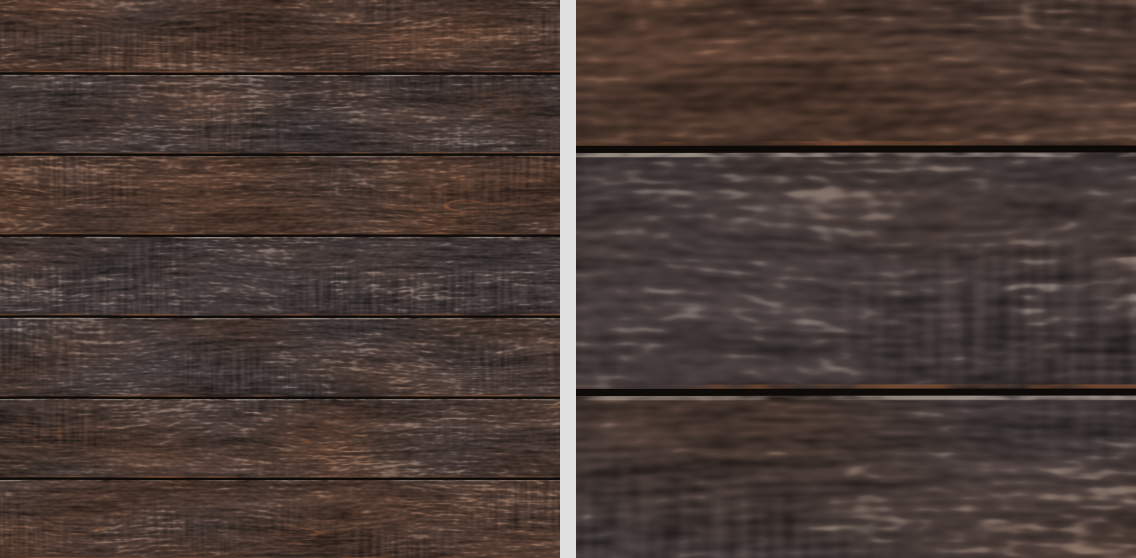
Left, the full canvas; right, a detail of the centre.
Reproduce this texture procedurally as a WebGL 1 fragment shader.

```glsl
precision highp float;
// Seven dark stained horizontal planks with narrow black gaps and pale worn edges.
// Stretched gradient noise makes the grain; thresholded layers rub the stain away
// in streaks, saw marks and curled growth lines that differ from plank to plank.
uniform vec2 u_resolution;

#define PITCH 0.1452
#define BOTTOM_SHIFT 0.0029
#define GAP_HALF 0.0021
#define LIP_WIDTH 0.0026
#define GRAIN_CONTRAST 0.44
#define WEAR_AMOUNT 0.66
#define SAW_AMOUNT 0.20
#define KNOT_SIZE vec2(0.10, 0.034)

const vec3 COOL_STAIN = vec3(0.255, 0.220, 0.217);
const vec3 WARM_STAIN = vec3(0.315, 0.225, 0.180);
const vec3 GREY_WEAR = vec3(0.64, 0.59, 0.55);
const vec3 TAN_WEAR = vec3(0.66, 0.49, 0.37);
const vec3 RUST_LINE = vec3(0.60, 0.36, 0.22);
const vec3 PALE_LIP = vec3(0.71, 0.66, 0.62);
const vec3 GAP_COLOR = vec3(0.055, 0.040, 0.033);

float hash(vec2 p) {
  p = fract(p * vec2(0.1731, 0.2917));
  p += dot(p, p.yx + 21.37);
  return fract((p.x + p.y) * p.x * 13.7);
}

vec2 gradient(vec2 cell) {
  float angle = 6.28318 * hash(cell);
  return vec2(cos(angle), sin(angle));
}

// Gradient noise, roughly -1 to 1.
float noise(vec2 p) {
  vec2 i = floor(p), f = fract(p);
  vec2 u = f * f * f * (f * (f * 6.0 - 15.0) + 10.0);
  vec2 e = vec2(1.0, 0.0);
  float a = dot(gradient(i), f);
  float b = dot(gradient(i + e.xy), f - e.xy);
  float c = dot(gradient(i + e.yx), f - e.yx);
  float d = dot(gradient(i + e.xx), f - e.xx);
  return 1.5 * mix(mix(a, b, u.x), mix(c, d, u.x), u.y);
}

// Brown at the outer planks, cool in the middle, reddest just above it.
float plankWarmth(float id) {
  float reddest = 1.0 - step(0.5, abs(id - 4.0));
  float dull = 1.0 - step(0.5, abs(id - 5.0));
  return 0.25 * abs(id - 3.0) + 0.65 * reddest - 0.28 * dull;
}

// Soft mask of two knots scattered along a plank.
float knotMask(vec2 p, float id) {
  float mask = 0.0;
  for (int k = 0; k < 2; k++) {
    float side = float(k);
    float x = 0.5 * side + 0.5 * hash(vec2(id + 3.0, side + 7.0));
    float y = (id + 0.3 + 0.4 * hash(vec2(id + 11.0, side))) * PITCH - BOTTOM_SHIFT;
    vec2 q = (p - vec2(x, y)) / KNOT_SIZE;
    mask += exp(-dot(q, q));
  }
  return mask;
}

void main() {
  vec2 p = gl_FragCoord.xy / u_resolution.y;
  float px = 1.0 / u_resolution.y;

  // Plank layout
  float row = (p.y + BOTTOM_SHIFT + 0.0005 * noise(vec2(p.x * 4.0, 2.5))) / PITCH;
  float id = floor(row);
  float below = fract(row) * PITCH;
  float above = PITCH - below;
  vec2 seed = vec2(17.3, 29.7) * (id + 1.0);
  float warmth = plankWarmth(id);

  // Grain bent by slow waves and around knots
  float knot = knotMask(p, id);
  vec2 g = p;
  g.y += 0.007 * noise(p * vec2(3.0, 8.0) + seed) + 0.008 * knot;
  float broad = noise(g * vec2(3.0, 38.0) + seed);
  float lines = noise(g * vec2(7.0, 105.0) + seed);
  float fibre = noise(g * vec2(23.0, 205.0) + seed);
  float fleck = noise(g * vec2(75.0, 225.0) + seed);

  // Large patches of stain, wear and saw marks
  float blotch = noise(p * vec2(3.2, 13.0) + seed.yx);
  float tint = noise(p * vec2(4.5, 10.0) + seed + 5.2);
  float chatter = noise(p * vec2(30.0, 9.0) + seed);
  float saw = noise(vec2(p.x * 130.0, p.y * 12.0) + seed);
  float sawPatch = smoothstep(-0.1, 0.5, noise(p * vec2(4.0, 9.0) + seed + 9.4));
  float warm = clamp(warmth + 0.45 * tint, 0.0, 1.0);

  // Stained wood
  float grain = 0.35 * broad + 0.5 * lines + 0.55 * fibre + 0.35 * fleck;
  float shade = 1.0 + GRAIN_CONTRAST * grain + 0.22 * blotch + SAW_AMOUNT * saw * sawPatch;
  vec3 color = mix(COOL_STAIN, WARM_STAIN, warm) * max(shade, 0.4);

  // Rubbed streaks, broken by chatter across the grain
  float rub = 0.4 * lines + 0.6 * fibre + 0.5 * fleck + 0.5 * blotch + 0.25 * chatter;
  float wear = smoothstep(0.22, 1.05, rub) * (0.75 + 0.5 * sawPatch * saw);
  color = mix(color, mix(GREY_WEAR, TAN_WEAR, warm), WEAR_AMOUNT * wear);

  // Thin rusty growth lines curling near knots
  float contour = abs(noise(g * vec2(11.0, 42.0) + seed + 3.7));
  float curl = (1.0 - smoothstep(0.02, 0.12, contour)) * min(knot, 1.0) * warm;
  color = mix(color, RUST_LINE, 0.5 * curl * smoothstep(-0.4, 0.5, fibre + tint));

  // Rounded edges: pale upper lip, broken rusty lower lip, black gap
  color *= 0.8 + 0.2 * smoothstep(0.0, 0.012, min(below, above));
  float patchy = smoothstep(-0.6, 0.5, noise(vec2(p.x * 12.0, id * 3.7 + 0.4)) + 0.4 * fleck);
  float lipEnd = GAP_HALF + LIP_WIDTH;
  float upper = 1.0 - smoothstep(lipEnd - px, lipEnd + px, above);
  float lower = 1.0 - smoothstep(lipEnd - px, lipEnd + px, below);
  color = mix(color, PALE_LIP, upper * patchy * mix(0.75, 0.3, warm));
  color = mix(color, RUST_LINE, lower * (1.0 - patchy) * 0.6);
  float gap = 1.0 - smoothstep(GAP_HALF - 0.5 * px, GAP_HALF + 0.5 * px, min(below, above));
  gl_FragColor = vec4(mix(color, GAP_COLOR, gap), 1.0);
}
```
